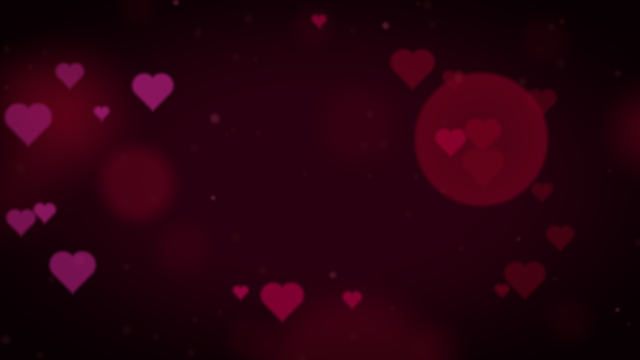
Give the GLSL for this background, as a Shadertoy shader.

```glsl
// Blurred hearts floating over a dark wine backdrop with soft red bokeh.
// Layers: vignette, broad glows, one large disc, hashed motes, and hearts
// scattered around an ellipse so that the middle stays calm.

vec3 hash3(float n) {
    vec3 p = fract(vec3(n) * vec3(0.1031, 0.1030, 0.0973));
    p += dot(p, p.yzx + 33.33);
    return fract((p.xxy + p.yzz) * p.zyx);
}

// Signed distance to a heart about 1.2 wide, centred near the origin.
float heartDistance(vec2 p) {
    p.x = abs(p.x);
    p.y += 0.55;
    if (p.x + p.y > 1.0) return length(p - vec2(0.25, 0.75)) - 0.3536;
    vec2 toNotch = p - vec2(0.0, 1.0);
    vec2 toSide = p - 0.5 * max(p.x + p.y, 0.0);
    return sqrt(min(dot(toNotch, toNotch), dot(toSide, toSide))) * sign(p.x - p.y);
}

float softDisc(vec2 p, float radius, float blur) {
    return 1.0 - smoothstep(radius - blur, radius + blur, length(p));
}

// Violet pink on the left, rose in the middle, dull crimson on the right.
vec3 heartColor(float across) {
    vec3 tint = mix(vec3(0.62, 0.10, 0.44), vec3(0.60, 0.00, 0.23),
                    smoothstep(0.22, 0.42, across));
    return mix(tint, vec3(0.43, 0.01, 0.10), smoothstep(0.52, 0.68, across));
}

void addHeart(inout vec3 color, vec2 p, float size, vec3 tint, float opacity) {
    float d = heartDistance(p / size) * size;
    color = mix(color, tint, opacity * (1.0 - smoothstep(-0.009, 0.007, d)));
}

void mainImage(out vec4 fragColor, in vec2 fragCoord) {
    vec2 uv = fragCoord / iResolution.y;
    float aspect = iResolution.x / iResolution.y;
    vec2 stretch = vec2(aspect, 1.0);

    // Backdrop with an elliptical vignette
    float rim = length(uv / stretch * 2.0 - 1.0);
    vec3 color = mix(vec3(0.160, 0.0, 0.058), vec3(0.035, 0.0, 0.010),
                     smoothstep(0.45, 1.3, rim));

    // Broad glows: upper left, lower left, bottom and right edge
    vec3 glowTint = vec3(0.25, 0.004, 0.055);
    float glow = softDisc(uv - stretch * vec2(0.095, 0.69), 0.13, 0.13)
        + 0.55 * softDisc(uv - stretch * vec2(0.215, 0.49), 0.10, 0.035)
        + 0.40 * softDisc(uv - stretch * vec2(0.02, 0.47), 0.10, 0.10)
        + 0.50 * softDisc(uv - stretch * vec2(0.55, -0.09), 0.26, 0.08)
        + 0.75 * softDisc(uv - stretch * vec2(1.02, 0.64), 0.09, 0.09);

    // Fainter scattered bokeh
    for (int i = 0; i < 9; i++) {
        vec3 h = hash3(float(i) + 41.0);
        vec2 center = stretch * vec2((float(i) + h.x) / 9.0, h.y);
        float radius = mix(0.04, 0.10, h.z);
        glow += 0.18 * softDisc(uv - center, radius, radius * 0.6);
    }
    color += glowTint * glow;

    // Large disc, slightly brighter toward its edge
    vec2 discCenter = stretch * vec2(0.752, 0.613);
    float toDisc = length(uv - discCenter);
    vec3 discTint = vec3(0.34, 0.003, 0.09) * mix(0.95, 1.06, smoothstep(0.05, 0.18, toDisc));
    color = mix(color, discTint, 0.95 * softDisc(uv - discCenter, 0.185, 0.010));

    // Dust motes, most of them barely visible
    for (int i = 0; i < 64; i++) {
        vec3 h = hash3(float(i) + 101.0);
        float bright = pow(fract(h.z * 7.3), 5.0);
        float radius = mix(0.005, 0.012, h.z);
        vec3 tint = mix(vec3(0.30, 0.08, 0.10), vec3(0.52, 0.16, 0.30), bright);
        color = mix(color, tint, mix(0.22, 0.65, bright)
                    * softDisc(uv - stretch * h.xy, radius, radius * 0.8));
    }

    // Overlapping pair inside the disc
    for (int i = 0; i < 2; i++) {
        float side = float(i) * 2.0 - 1.0;
        addHeart(color, uv - discCenter - vec2(0.045 * side - 0.04, 0.01 * side),
                 mix(0.085, 0.072, float(1 - i)),
                 mix(vec3(0.58, 0.0, 0.19), vec3(0.45, 0.005, 0.11), float(i)), 0.75);
    }

    // Hearts around an ellipse, crowded toward the left
    for (int i = 0; i < 19; i++) {
        vec3 h = hash3(float(i) + 7.0);
        float angle = 2.39996 * float(i) + 0.5 * h.x;
        vec2 spot = 0.5 + 0.46 * mix(0.62, 1.0, h.y) * vec2(cos(angle), sin(angle));
        spot.x = pow(spot.x, 1.3);
        float size = i % 3 == 0 ? mix(0.095, 0.11, h.z) : mix(0.035, 0.075, h.z * h.z);
        float opacity = mix(0.6, 0.95, h.x) * (1.0 - 0.45 * smoothstep(0.6, 0.95, spot.x));
        addHeart(color, uv - stretch * spot, size, heartColor(spot.x), opacity);
    }

    fragColor = vec4(color, 1.0);
}
```
